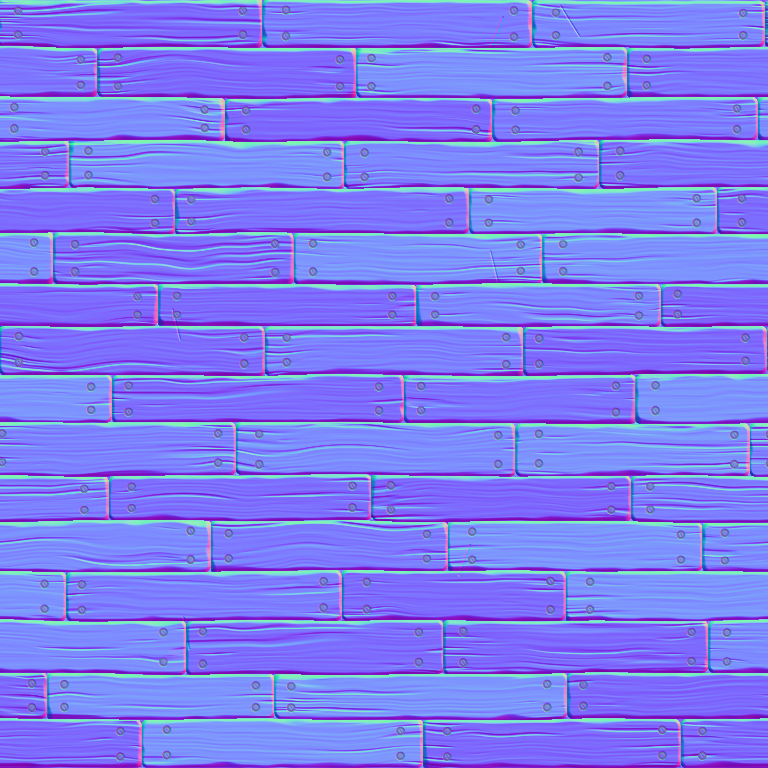
Reproduce this texture map procedurally as a three.js fragment shader.

```glsl
// Tangent-space normal map of staggered, nailed wooden planks with worn grain
varying vec2 vUv;

struct Plank { vec2 center; vec2 halfSize; float seed; };

float hash(vec2 p) {
  return fract(sin(dot(p, vec2(127.1, 311.7))) * 43758.5453);
}

float noise(vec2 p) {
  vec2 i = floor(p), f = fract(p);
  f = f * f * (3.0 - 2.0 * f);
  return mix(mix(hash(i), hash(i + vec2(1.0, 0.0)), f.x),
             mix(hash(i + vec2(0.0, 1.0)), hash(i + 1.0), f.x), f.y);
}

// Uneven row boundary, measured down from the top
float rowEdge(float i) {
  float swell = 4.5 * (cos(i * 0.3927) - 1.0);
  float ripple = 1.5 * (1.0 - cos(i * 1.5708)) - 1.0 + cos(i * 3.1416);
  return i / 16.0 + (swell + ripple) / 768.0;
}

// Three staggered joints per row, wrapping across the sides
float joint(float row, float k) {
  float jitter = 0.18 * (hash(vec2(row + 2.0, mod(k, 3.0))) - 0.5);
  return (k + fract(row * 0.439) + jitter) / 3.0;
}

Plank findPlank(vec2 p) {
  float row = 0.0;
  for (int i = 1; i < 16; i++)
    if (1.0 - p.y > rowEdge(float(i))) row = float(i);
  float k = floor(p.x * 3.0 - fract(row * 0.439));
  if (p.x < joint(row, k)) k -= 1.0;
  else if (p.x > joint(row, k + 1.0)) k += 1.0;
  vec2 low = vec2(joint(row, k), 1.0 - rowEdge(row + 1.0));
  vec2 high = vec2(joint(row, k + 1.0), 1.0 - rowEdge(row));
  return Plank((low + high) * 0.5, (high - low) * 0.5,
               hash(vec2(mod(k, 3.0) + 5.0, row + 11.0)));
}

// Fine wavy fibres, thin long grooves and splits near the plank ends
float grain(vec2 q, Plank plank) {
  vec2 g = q + plank.seed * vec2(37.0, 23.0);
  g.y += 0.012 * noise(g * vec2(10.0, 20.0)) + 0.004 * noise(g * vec2(26.0, 45.0));
  float fibres = 0.6 * noise(g * vec2(8.0, 240.0)) + 0.7 * noise(g * vec2(12.0, 400.0));
  float grooves = smoothstep(0.55, 0.85, noise(g * vec2(6.0, 210.0) + 3.0))
                * smoothstep(0.42, 0.75, noise(g * vec2(5.0, 45.0) + 7.0));
  float nearEnd = smoothstep(0.10, 0.01, plank.halfSize.x - abs(q.x));
  float splits = smoothstep(0.66, 0.92, noise(g * vec2(14.0, 240.0) + 17.0)) * nearEnd;
  return 0.0006 * fibres - 0.0021 * grooves - 0.0020 * splits;
}

// Offset from the nail in the nearest corner
vec2 nailOffset(vec2 q, Plank plank) {
  float inset = 0.019 + 0.014 * hash(vec2(plank.seed * 50.0, sign(q.x)));
  float drop = 0.0135 + 0.003 * hash(vec2(plank.seed * 30.0, sign(q.x) + 2.0 * sign(q.y)));
  return abs(q) - plank.halfSize + vec2(inset, drop);
}

float nailRing(vec2 m) {
  return smoothstep(0.0018, 0.0003, abs(length(m) - 0.0044));
}

// A few thin diagonal scratches
float scratches(vec2 p) {
  float cut = 0.0;
  for (int i = 0; i < 6; i++) {
    float n = float(i);
    vec2 along = vec2(hash(vec2(n, 4.0)) - 0.5, 0.8) * 0.05;
    vec2 r = p - vec2(hash(vec2(n, 1.0)), hash(vec2(n, 2.0)));
    float t = clamp(dot(r, along) / dot(along, along), 0.0, 1.0);
    cut = max(cut, smoothstep(0.0018, 0.0, length(r - along * t)));
  }
  return cut;
}

float height(vec2 p, Plank plank) {
  vec2 q = p - plank.center;
  // Worn rounded bevel with a wavering outline
  vec2 side = sign(q), e = abs(q) - plank.halfSize;
  e.x = e.x * 1.2 + 0.0015 * noise(vec2(q.y * 90.0, plank.seed * 70.0 + side.x * 5.0));
  e.y += 0.0022 * noise(vec2(q.x * 45.0, plank.seed * 90.0 + side.y * 5.0));
  vec2 corner = e + 0.009;
  float d = 0.009 - length(max(corner, 0.0)) - min(max(corner.x, corner.y), 0.0);
  float wear = noise(q * vec2(22.0, 60.0) + plank.seed * 60.0);
  float width = 0.0030 + 0.006 * pow(wear, 4.0);
  float u = clamp(1.0 - d / width, 0.0, 1.5);
  float bevel = -1.25 * width * u * u;

  vec2 m = nailOffset(q, plank);
  float head = smoothstep(0.0056, 0.0044, length(m));
  float slot = head * smoothstep(0.0014, 0.0, abs(m.x + 0.6 * m.y));
  return bevel + grain(q, plank) * (1.0 - head) - 0.0010 * nailRing(m)
       - 0.0006 * slot - 0.0012 * scratches(p);
}

void main() {
  // Slightly bowed boards
  vec2 p = vUv + vec2(0.0, 0.004 * (noise(vUv * vec2(9.0, 16.0)) - 0.5));
  Plank plank = findPlank(p);
  vec2 q = p - plank.center;
  vec2 s = vec2(0.0008, 0.0);
  vec2 slope = vec2(height(p + s.xy, plank) - height(p - s.xy, plank),
                    height(p + s.yx, plank) - height(p - s.yx, plank)) / (2.0 * s.x);

  // Each plank leans its own way; slopes soften into the seams
  float tilt = smoothstep(0.1, 0.9, hash(vec2(plank.seed * 71.0, 9.0)));
  vec2 lean = vec2(-0.02, mix(-0.19, 0.17, tilt));
  vec2 inside = plank.halfSize - abs(q);
  slope *= mix(0.4, 1.0, smoothstep(0.0, 0.0015, min(inside.x, inside.y)));
  slope.x *= 0.85;
  vec3 color = normalize(vec3(lean - slope, 1.0)) * 0.5 + 0.5;

  // Dull metal nail heads
  vec2 m = nailOffset(q, plank);
  color = mix(color, vec3(0.46, 0.47, 0.75), 0.4 * smoothstep(0.0052, 0.0040, length(m)));
  color = mix(color, vec3(0.38, 0.39, 0.55), 0.65 * nailRing(m));
  gl_FragColor = vec4(color, 1.0);
}
```
